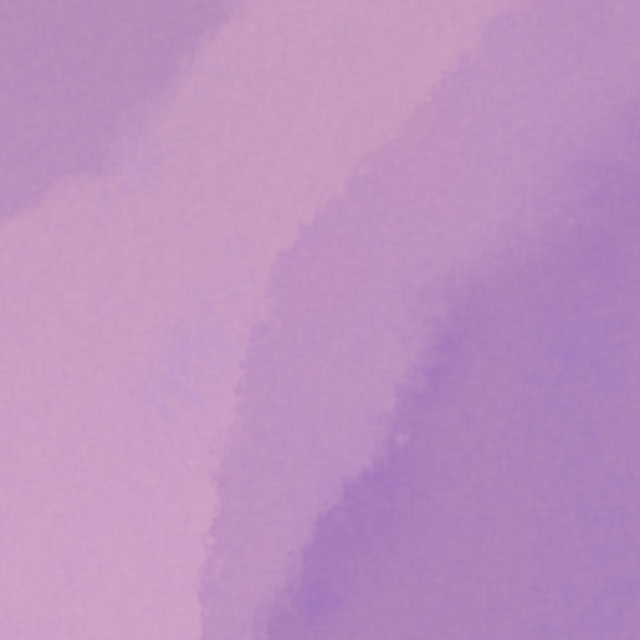
Write a Shadertoy shader that draws this background.

```glsl
// Soft diagonal washes of pink, mauve and violet, like smeared pastel.
// Three wandering contours divide the canvas; gradient noise frays them
// and broad glows plus dabs and a fine woven grain tint the areas between.

vec2 hashGradient(vec2 cell) {
    vec2 h = vec2(dot(cell, vec2(127.1, 311.7)), dot(cell, vec2(269.5, 183.3)));
    return 2.0 * fract(sin(h) * 43758.5) - 1.0;
}

float gradientNoise(vec2 p) {
    vec2 cell = floor(p), f = fract(p);
    vec2 u = f * f * f * (f * (f * 6.0 - 15.0) + 10.0);
    vec2 e = vec2(0.0, 1.0);
    float low = mix(dot(hashGradient(cell), f),
                    dot(hashGradient(cell + e.yx), f - e.yx), u.x);
    float high = mix(dot(hashGradient(cell + e.xy), f - e.xy),
                     dot(hashGradient(cell + e.yy), f - e.yy), u.x);
    return mix(low, high, u.y);
}

float fbm(vec2 p) {
    float sum = 0.0, weight = 0.5;
    for (int i = 0; i < 4; i++) {
        sum += weight * gradientNoise(p);
        p = mat2(1.6, 1.2, -1.2, 1.6) * p + 7.3;
        weight *= 0.5;
    }
    return sum;
}

float ramp(float a, float b, float y) {
    return clamp((y - a) / (b - a), 0.0, 1.0);
}

// Elliptical falloff, tilted so that its long axis follows the strokes
float glow(vec2 p, vec2 centre, vec2 size) {
    vec2 d = mat2(0.87, 0.5, -0.5, 0.87) * (p - centre);
    d /= size;
    return exp(-dot(d, d));
}

void mainImage(out vec4 fragColor, in vec2 fragCoord) {
    vec2 p = fragCoord / iResolution.xy;
    float y = p.y;

    // Frayed horizontal position used against the contours
    float fray = fbm(p * 13.0);
    float dabs = fbm(p * vec2(48.0, 34.0));
    float x = p.x + 0.07 * fray + 0.07 * dabs;

    // Contours: horizontal position of each colour change at height y
    float mauveEdge = -0.5 * (1.0 - ramp(0.4, 0.65, y))
        + 0.17 * ramp(0.65, 0.74, y) + 0.2 * ramp(0.74, 1.0, y);
    float pinkEdge = 0.307 + 0.075 * ramp(0.0, 0.45, y)
        + 0.055 * ramp(0.45, 0.6, y) + 0.37 * ramp(0.6, 1.0, y);
    float violetEdge = 0.4 + 0.12 * ramp(0.0, 0.22, y)
        + 0.085 * ramp(0.22, 0.3, y) + 0.085 * ramp(0.3, 0.545, y)
        + 0.16 * ramp(0.545, 0.65, y) + 0.15 * ramp(0.65, 0.84, y)
        + 0.3 * ramp(0.84, 1.0, y);

    // Base washes, left to right
    vec3 pink = mix(vec3(0.805, 0.63, 0.78), vec3(0.782, 0.612, 0.753), ramp(0.15, 0.75, y));
    vec3 mauve = mix(vec3(0.735, 0.565, 0.745), vec3(0.715, 0.55, 0.73), ramp(0.7, 0.95, y));
    vec3 lilac = vec3(0.745, 0.575, 0.755);
    vec3 violet = vec3(0.682, 0.517, 0.73);

    // Edges alternate between crisp and smudged along their length
    float smudge = smoothstep(-0.25, 0.25, gradientNoise(p * 7.0 + 4.0));
    float pinkSoftness = mix(0.01, 0.035, smudge);
    float violetSoftness = mix(0.02, 0.04, smudge) + 0.12 * ramp(0.42, 0.65, y);
    vec3 color = mix(mauve, pink, smoothstep(-0.04, 0.035, x - mauveEdge));
    color = mix(color, lilac, smoothstep(-pinkSoftness, pinkSoftness, x - pinkEdge));
    color = mix(color, violet, smoothstep(-violetSoftness, violetSoftness, x - violetEdge));

    // Broad shading: deep violet pools and cooler or warmer stains
    vec3 deepen = vec3(-0.03, -0.032, 0.004) * (1.0 + 1.5 * fray + dabs);
    color += deepen * glow(p, vec2(0.575, 0.2), vec2(0.065, 0.12));
    color += deepen * 0.9 * glow(p, vec2(0.685, 0.43), vec2(0.037, 0.1));
    color += deepen * 0.6 * glow(p, vec2(0.95, 0.67), vec2(0.08, 0.14));
    color += deepen * 0.7 * glow(p, vec2(0.49, 0.06), vec2(0.05, 0.08));
    vec3 cool = vec3(-0.025, -0.015, 0.015) * max(0.0, 1.0 + 1.5 * fray + 3.5 * dabs);
    color += cool * glow(p, vec2(0.3, 0.44), vec2(0.05, 0.14));
    color += cool * 0.8 * glow(p, vec2(0.21, 0.74), vec2(0.05, 0.08));
    color += cool * 0.5 * glow(p, vec2(0.97, 0.12), vec2(0.12, 0.25));
    color += cool * 0.5 * glow(p, vec2(0.9, 0.42), vec2(0.1, 0.15));
    vec3 warm = vec3(0.012, 0.0, -0.012);
    color += warm * glow(p, vec2(0.64, 0.77), vec2(0.07, 0.07));
    color += warm * 0.8 * glow(p, vec2(0.5, 0.57), vec2(0.06, 0.06));
    color += vec3(-0.015, -0.015, -0.01) * glow(p, vec2(0.93, 0.96), vec2(0.14, 0.1));

    // Stroke-aligned mottling, small dabs and fine woven grain
    vec2 stroke = mat2(0.87, 0.5, -0.5, 0.87) * p;
    color += vec3(0.02, 0.012, -0.012) * fbm(stroke * vec2(14.0, 5.0) + 3.0);
    color += vec3(0.024, 0.02, -0.01) * fbm(p * vec2(42.0, 30.0) + 5.0);
    color += 0.016 * (gradientNoise(p * vec2(125.0, 55.0))
                    + gradientNoise(p * vec2(50.0, 135.0) + 9.0));

    fragColor = vec4(color, 1.0);
}
```
